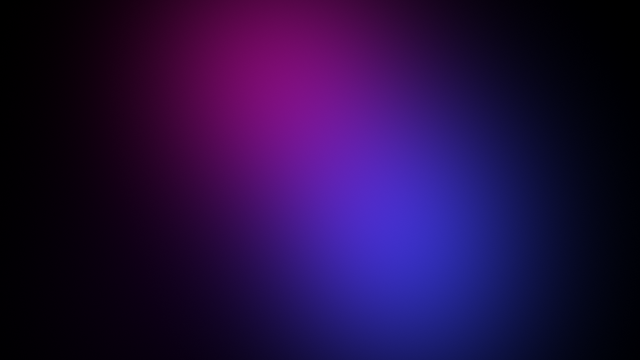
A Shadertoy shader for this background:

```glsl
// Positions and radii are in canvas heights
const vec2 MAGENTA_CENTER = vec2(0.765, 0.79);
const vec2 MAGENTA_RADIUS = vec2(0.37, 0.37);
const vec3 MAGENTA = vec3(0.45, 0.03, 0.34);

const vec2 VIOLET_CENTER = vec2(1.00, 0.39);
const vec2 VIOLET_RADIUS = vec2(0.37, 0.40);
const vec3 VIOLET = vec3(0.15, 0.05, 0.32);

const vec2 COBALT_CENTER = vec2(1.17, 0.31);
const vec2 COBALT_RADIUS = vec2(0.37, 0.44);
const vec3 COBALT = vec3(0.08, 0.15, 0.49);

const vec2 HAZE_CENTER = vec2(0.42, 0.20);
const vec2 HAZE_RADIUS = vec2(0.38, 0.45);
const vec3 HAZE = vec3(0.035, 0.0, 0.055);

const float BLACK_LEVEL = 0.006;
const float DITHER = 1.0 / 255.0;

// Soft elliptical falloff, 1 at the center
float glow(vec2 p, vec2 center, vec2 radius) {
    vec2 d = (p - center) / radius;
    return exp(-dot(d, d));
}

float hash(vec2 p) {
    return fract(sin(dot(p, vec2(12.9898, 78.233))) * 43758.5);
}

void mainImage(out vec4 fragColor, in vec2 fragCoord) {
    vec2 p = fragCoord / iResolution.y;

    // Layered lights on black
    vec3 color = MAGENTA * glow(p, MAGENTA_CENTER, MAGENTA_RADIUS);
    color += VIOLET * glow(p, VIOLET_CENTER, VIOLET_RADIUS);
    color += COBALT * glow(p, COBALT_CENTER, COBALT_RADIUS);
    color += HAZE * glow(p, HAZE_CENTER, HAZE_RADIUS);

    // Deepen the blacks and break up banding
    color -= BLACK_LEVEL;
    color += (hash(fragCoord) - 0.5) * DITHER;

    fragColor = vec4(clamp(color, 0.0, 1.0), 1.0);
}
```
